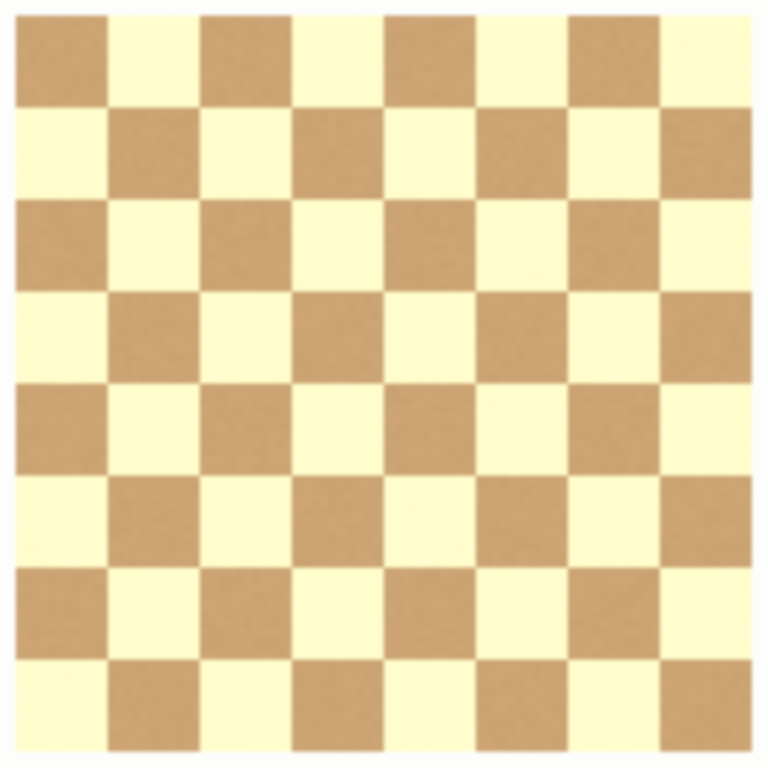
A WebGL 2 fragment shader for this pattern:

```glsl
#version 300 es
precision highp float;
// Soft-edged checkerboard of eight by eight tan and cream squares with a thin pale margin.

uniform vec2 u_resolution;
out vec4 fragColor;

const float CELLS = 8.0;
const vec2 BOARD_MIN = vec2(0.0205, 0.0213);
const vec2 BOARD_MAX = vec2(0.9790, 0.9797);
const float EDGE_BLUR = 0.0050;   // half width of every soft edge

const vec3 CREAM = vec3(1.00, 0.992, 0.800);
const vec3 TAN = vec3(0.800, 0.640, 0.450);
const vec3 MARGIN = vec3(0.992, 0.996, 0.988);

// Hash without sine
float hash(vec2 p) {
    vec3 q = fract(vec3(p.xyx) * 0.1031);
    q += dot(q, q.yzx + 33.33);
    return fract((q.x + q.y) * q.z);
}

float valueNoise(vec2 p) {
    vec2 cell = floor(p);
    vec2 f = fract(p);
    f = f * f * (3.0 - 2.0 * f);
    float low = mix(hash(cell), hash(cell + vec2(1.0, 0.0)), f.x);
    float high = mix(hash(cell + vec2(0.0, 1.0)), hash(cell + 1.0), f.x);
    return mix(low, high, f.y);
}

// Square wave from -1 to 1 that softens only at the inner grid lines
float softWave(float x, float blur) {
    float line = clamp(floor(x + 0.5), 1.0, CELLS - 1.0);
    float step01 = smoothstep(-blur, blur, x - line);
    float parity = 1.0 - 2.0 * mod(line, 2.0);
    return parity * (2.0 * step01 - 1.0);
}

// Coverage of the tan squares; the lower left square is cream
float checker(vec2 p, float blur) {
    return 0.5 - 0.5 * softWave(p.x, blur) * softWave(p.y, blur);
}

// Coverage of a soft-edged rectangle
float softBox(vec2 p, vec2 low, vec2 high, float blur) {
    vec2 inside = smoothstep(-blur, blur, p - low) * smoothstep(-blur, blur, high - p);
    return inside.x * inside.y;
}

void main() {
    vec2 uv = gl_FragCoord.xy / u_resolution;
    float blur = max(EDGE_BLUR, 0.75 / min(u_resolution.x, u_resolution.y));

    // Squares
    vec2 cellSize = (BOARD_MAX - BOARD_MIN) / CELLS;
    vec2 boardPos = (uv - BOARD_MIN) / cellSize;
    float tanCover = checker(boardPos, blur / cellSize.x);

    // Faint mottling, stronger on the tan
    float mottle = valueNoise(uv * 90.0) - 0.5;
    vec3 tanShade = TAN + mottle * vec3(0.018, 0.008, 0.012);
    vec3 creamShade = CREAM + mottle * vec3(0.0, 0.004, 0.012);
    vec3 board = mix(creamShade, tanShade, tanCover);

    // Margin
    float boardCover = softBox(uv, BOARD_MIN, BOARD_MAX, blur);
    fragColor = vec4(mix(MARGIN, board, boardCover), 1.0);
}
```
